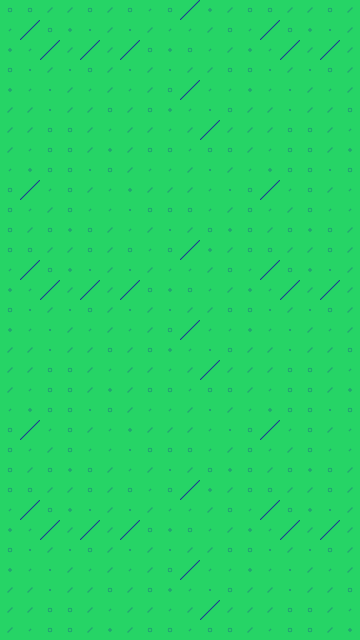
Write a WebGL 2 fragment shader that draws this pattern.

```glsl
#version 300 es
precision highp float;

#define COLUMNS 18.0
#define TILE 12.0
#define LONG_STROKES 8
#define LONG_WIDTH 0.045
#define THIN_WIDTH 0.020
#define THIN_SOFTNESS 1.4
#define RING_RADIUS 0.085
#define SMALL_RING_RADIUS 0.050
#define SLASH_REACH 0.10
#define TICK_REACH 0.04
#define GREEN vec3(0.15, 0.83, 0.40)
#define INK vec3(0.11, 0.19, 0.58)

uniform vec2 u_resolution;
out vec4 fragColor;

float hash(vec2 cell) {
    uint n = uint(cell.x) * 1597334677u ^ uint(cell.y) * 3812015801u;
    n = (n ^ (n >> 15)) * 2246822519u;
    n ^= n >> 13;
    return float(n & 0xffffu) / 65536.0;
}

// Rising diagonal through the cell centre, reaching the same way in x and y
float diagonalDistance(vec2 p, float reach) {
    float along = clamp((p.x + p.y) * 0.5, -reach, reach);
    return length(p - along);
}

// Filtered coverage of a stroke, also right for strokes thinner than the blur
float strokeCoverage(float dist, float width, float blur) {
    vec2 edges = (dist + vec2(0.5, -0.5) * width) / blur + 0.5;
    edges = clamp(edges, 0.0, 1.0);
    return edges.x - edges.y;
}

// Long strokes step down the tile along a cubic curve, wrapping sideways
bool hasLongStroke(vec2 cell) {
    for (int i = 0; i < LONG_STROKES; i++) {
        float k = float(i);
        float hop = i % 4 == 1 ? 1.0 : 0.0;
        float column = mod(floor(9.9 + 2.16 * k + hop), TILE);
        float row = floor(0.5 + k * (1.628 + k * (0.073 * k - 0.55)));
        if (distance(cell, vec2(column, row)) < 0.5) return true;
    }
    return false;
}

// Small marks: ring, small ring, slash, tick or dot
float smallMark(vec2 p, float pick, float blur) {
    float radius = length(p);
    float dist = diagonalDistance(p, TICK_REACH);
    if (pick < 0.27) dist = abs(radius - RING_RADIUS);
    else if (pick < 0.41) dist = abs(radius - SMALL_RING_RADIUS);
    else if (pick < 0.64) dist = diagonalDistance(p, SLASH_REACH);
    else if (pick > 0.91) return clamp((1.2 * THIN_WIDTH - radius) / blur + 0.5, 0.0, 1.0);
    return strokeCoverage(dist, THIN_WIDTH, blur);
}

void main() {
    // Square cells, with rows counted from the top
    float pixel = COLUMNS / u_resolution.x;
    vec2 grid = vec2(gl_FragCoord.x, u_resolution.y - gl_FragCoord.y) * pixel;
    vec2 cell = mod(floor(grid), TILE);
    vec2 local = (fract(grid) - 0.5) * vec2(1.0, -1.0);

    float ink = hasLongStroke(cell)
        ? strokeCoverage(diagonalDistance(local, 0.5), LONG_WIDTH, pixel)
        : smallMark(local, hash(cell), THIN_SOFTNESS * pixel);
    fragColor = vec4(mix(GREEN, INK, ink), 1.0);
}
```
